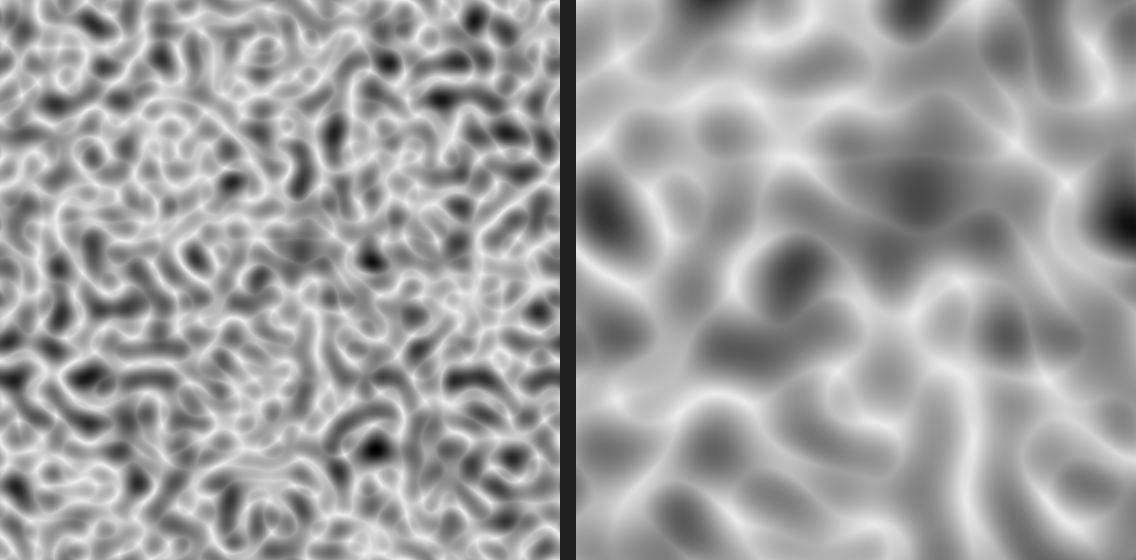
Left: the whole. Right: its middle third, enlarged.
A Shadertoy shader for this texture:

```glsl
// Tiling grey web of soft bright ridges around dark blobs, from folded gradient noise.

#define CELLS_A 14.0      // lattice cells per tile, first layer
#define CELLS_B 16.0      // lattice cells per tile, second layer
#define RIDGE_GREY 0.945  // brightness where ridges cross
#define DEPTH 0.88        // darkening away from the ridges
#define ROUNDNESS 0.015   // softness of the ridge crests

const float TAU = 6.2831853;

// Unit gradient at a lattice point, wrapped to the period
vec2 gradientAt(vec2 cell, float period, float seed) {
    vec2 p = mod(cell, period);
    vec3 h = fract(vec3(p.xyx + seed) * vec3(0.1031, 0.1030, 0.0973));
    h += dot(h, h.yzx + 33.33);
    float angle = TAU * fract((h.x + h.y) * h.z);
    return vec2(cos(angle), sin(angle));
}

// Periodic gradient noise with quintic blending
float gradientNoise(vec2 p, float period, float seed) {
    vec2 cell = floor(p);
    vec2 f = p - cell;
    vec2 blend = f * f * f * (f * (f * 6.0 - 15.0) + 10.0);
    vec2 right = vec2(1.0, 0.0);
    vec2 up = vec2(0.0, 1.0);
    float a = dot(gradientAt(cell, period, seed), f);
    float b = dot(gradientAt(cell + right, period, seed), f - right);
    float c = dot(gradientAt(cell + up, period, seed), f - up);
    float d = dot(gradientAt(cell + 1.0, period, seed), f - 1.0);
    return mix(mix(a, b, blend.x), mix(c, d, blend.x), blend.y);
}

// Distance from the zero line of the noise, with a rounded crease
float foldedNoise(vec2 uv, float cells, float seed) {
    float n = gradientNoise(uv * cells, cells, seed);
    return sqrt(n * n + ROUNDNESS * ROUNDNESS);
}

void mainImage(out vec4 fragColor, in vec2 fragCoord) {
    vec2 uv = fragCoord / iResolution.xy;

    // Two equal layers; the offset keeps their lattices apart
    float valley = foldedNoise(uv, CELLS_A, 17.0)
                 + foldedNoise(uv + vec2(0.37, 0.21), CELLS_B, 71.0);

    float grey = clamp(RIDGE_GREY - DEPTH * valley, 0.0, 1.0);
    fragColor = vec4(vec3(grey), 1.0);
}
```
